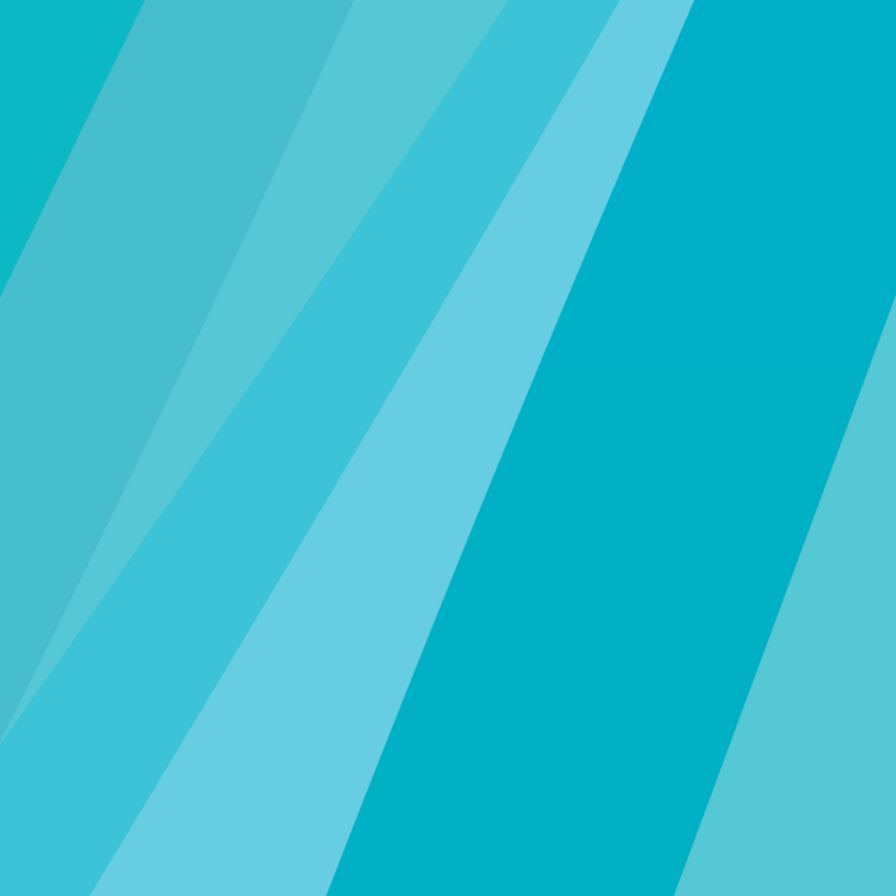
This background is drawn by a Shadertoy shader. Its source:

```glsl
#define SOFTNESS 0.0013
#define CORNER_TEAL vec3(0.050, 0.722, 0.772)
#define MUTED_TEAL vec3(0.275, 0.745, 0.802)
#define PALE_TEAL vec3(0.333, 0.780, 0.835)
#define SKY_TEAL vec3(0.235, 0.763, 0.845)
#define PALE_BLUE vec3(0.402, 0.802, 0.888)
#define DEEP_TOP vec3(0.000, 0.690, 0.790)
#define DEEP_LOW vec3(0.000, 0.692, 0.770)

// Coverage to the right of a slanted edge; bow is its sideways bulge midway
float rightOf(vec2 p, vec2 low, vec2 high, float bow) {
    vec2 along = high - low;
    float t = (p.y - low.y) / along.y;
    float edgeX = low.x + along.x * t + 4.0 * bow * t * (1.0 - t);
    float dist = (p.x - edgeX) * along.y / length(along);
    return smoothstep(-SOFTNESS, SOFTNESS, dist);
}

void mainImage(out vec4 fragColor, in vec2 fragCoord) {
    vec2 uv = fragCoord / iResolution.xy;

    // Left bands, each laid over the one before
    vec3 color = CORNER_TEAL;
    color = mix(color, MUTED_TEAL, rightOf(uv, vec2(0.0, 0.668), vec2(0.162, 1.0), 0.0));
    color = mix(color, PALE_TEAL, rightOf(uv, vec2(0.0, 0.172), vec2(0.395, 1.0), 0.005));
    color = mix(color, SKY_TEAL, rightOf(uv, vec2(0.0, 0.169), vec2(0.568, 1.0), 0.005));

    // Light beam
    color = mix(color, PALE_BLUE, rightOf(uv, vec2(0.100, 0.0), vec2(0.692, 1.0), 0.003));

    // Broad deep band with a faint vertical gradient
    vec3 deepTeal = mix(DEEP_LOW, DEEP_TOP, smoothstep(0.4, 1.0, uv.y));
    color = mix(color, deepTeal, rightOf(uv, vec2(0.364, 0.0), vec2(0.775, 1.0), -0.006));

    // Right corner
    color = mix(color, PALE_TEAL, rightOf(uv, vec2(0.752, 0.0), vec2(1.0, 0.671), 0.0));

    fragColor = vec4(color, 1.0);
}
```
